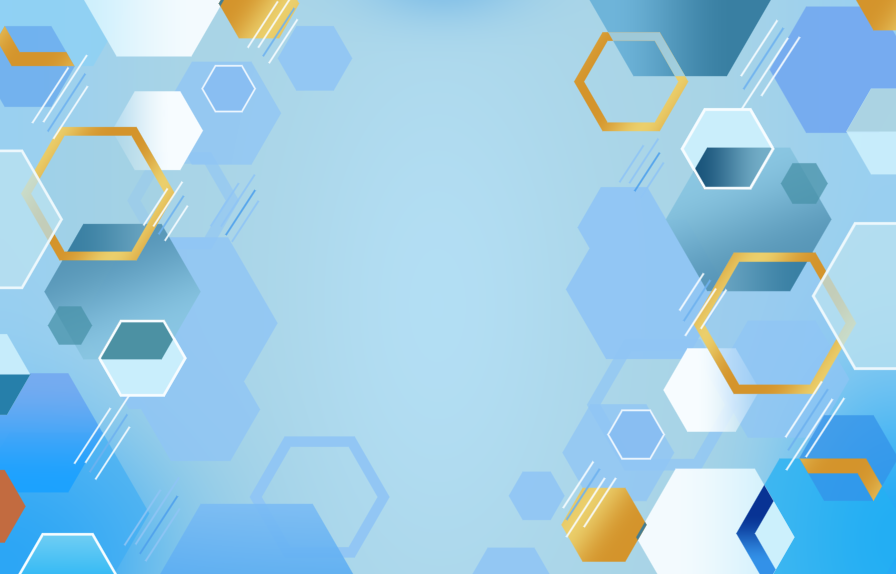
Write a Shadertoy shader that draws this background.

```glsl
// Layered translucent hexagons, gold rings and slanted strokes framing a pale blue centre.

const vec3 WHITE = vec3(.97, .99, 1.);
const vec3 PALE = vec3(.56, .77, .96);
const vec3 AZURE = vec3(.2, .57, .91);
const vec3 TEAL = vec3(.2, .48, .62);
const vec3 ICE = vec3(.8, .94, .99);

vec3 col; // running colour, painted back to front

float hash(float n) { return fract(sin(n * 127.1) * 43758.5453); }

// Signed distance to a hexagon with flat top and bottom
float hex(vec2 p, float x, float y, float radius) {
    p = abs(p - vec2(x, y));
    return max(p.y, dot(p, vec2(.866, .5))) - .866 * radius;
}

// Band lying just inside an edge
float band(float d, float width) { return abs(d + .5 * width) - .5 * width; }

void paint(float d, vec3 tint, float alpha) {
    float aa = 4. / iResolution.y;
    col = mix(col, tint, alpha * (1. - smoothstep(-aa, aa, d)));
}

vec3 gold(vec2 p) {
    float shine = .5 + .5 * sin(5. * p.x - 3.5 * p.y);
    return mix(vec3(.83, .58, .17), vec3(.92, .81, .42), shine * shine);
}

float glow(vec2 p, float x, float y, vec2 size) {
    p = (p - vec2(x, y)) / size;
    return exp(-dot(p, p));
}

// Four parallel slanted lines of uneven length
void strokes(vec2 p, float x, float y, float size, vec3 tint) {
    p -= vec2(x, y);
    vec2 q = vec2(dot(p, vec2(.545, .838)), dot(p, vec2(.838, -.545)));
    for (int i = 0; i < 4; i++) {
        float k = float(i), r = hash(k + 3.);
        vec2 d = abs(q - vec2((r - .5) * .4 * size, (k - 1.5) * .075));
        float line = max(d.x - size * (.28 + .2 * r), d.y - .008);
        paint(line, i == 2 ? mix(tint, AZURE, .7) : tint, .9);
    }
}

void backdrop(vec2 p) {
    col = mix(vec3(.66, .83, .9), vec3(.7, .87, .955), glow(p, 3.75, 2.3, vec2(1.3, 2.6)));
    col = mix(col, vec3(.59, .81, .95), .8 * smoothstep(2., 3.8, abs(p.x - 3.8)));
    col = mix(col, vec3(.42, .7, .9), .7 * glow(p, 3.8, 5.1, vec2(.7, .35)));
    col = mix(col, vec3(.1, .62, .96), glow(p, 0., .1, vec2(1.4, 1.1)));
    col = mix(col, vec3(.12, .66, .96), glow(p, 7.7, .3, vec2(.9, 1.3)));
}

// Faint shapes behind the clusters
void backShapes(vec2 p) {
    paint(hex(p, 1.9, 3.95, .51), PALE, .75);
    paint(hex(p, 2.7, 4.42, .32), PALE, .85);
    paint(min(hex(p, 1.53, 2.15, .85), hex(p, 1.72, 1.41, .51)), PALE, .8);
    paint(band(hex(p, 1.57, 3.2, .48), .1), PALE, .6);
    paint(min(hex(p, 5.54, 2.44, .69), hex(p, 5.35, 2.97, .4)), PALE, .9);
    paint(hex(p, 5.3, 1.04, .48), PALE, .75);
    paint(band(hex(p, 5.68, 1.45, .65), .1), PALE, .7);
    paint(hex(p, 6.7, 1.67, .58), PALE, .7);
    paint(min(hex(p, 4.6, .67, .24), hex(p, 4.38, -.12, .4)), PALE, .85);
    paint(band(hex(p, 2.74, .66, .6), .09), PALE, .9);
    paint(hex(p, 2.2, -.23, .96), mix(vec3(.36, .68, .95), PALE, p.y), .9);
    paint(hex(p, .48, .52, .8), vec3(.22, .67, .96), .6);
    strokes(p, 2.07, 3.18, .7, PALE);
    strokes(p, 1.38, .52, .9, PALE);
    strokes(p, 5.55, 3.52, .6, PALE);
}

// One cluster; far is 1 on the right side and 0 on the left
void cluster(vec2 p, float far) {
    // Corner hexagons with a gold bracket
    float corner = hex(p, .45, 4.96, .7), block = hex(p, .24, 4.35, .4);
    paint(corner, mix(vec3(.55, .82, .96), vec3(.14, .69, .95), far), .75);
    paint(block, mix(vec3(.4, .66, .93), AZURE, far), .75);
    paint(max(band(corner, .12), block), gold(p), 1.);

    // White sheet overlapping a gold hexagon
    float sheet = hex(p, 1.32, 4.99, .64), nugget = hex(p, 2.22, 4.89, .345);
    paint(sheet, mix(ICE, WHITE, smoothstep(.5, 1.7, p.x)), .95);
    paint(nugget, gold(p), 1.);
    paint(max(sheet, nugget), TEAL, .9);
    paint(max(sheet, corner), ICE, far);
    vec3 navy = mix(vec3(.03, .2, .58), AZURE, smoothstep(4.8, 5.2, p.y));
    paint(max(band(corner, .13), sheet), navy, far);

    // Blue, two-tone and metal hexagons at the edge
    float deep = (1. - far) * (1. - smoothstep(.75, 1.7, p.y));
    paint(hex(p, .29, 1.21, .59), mix(vec3(.45, .66, .94), vec3(.1, .63, 1.), deep), .92);
    float duo = hex(p, -.14, 1.71, .4);
    paint(duo, ICE, .9);
    paint(max(duo, p.y - 1.71), mix(vec3(.08, .45, .63), vec3(.66, .82, .88), far), .9);
    paint(hex(p, -.14, .58, .36), mix(vec3(.76, .42, .25), gold(p), far), 1.);

    // White and dark hexagons under a gold ring
    float ring = hex(p, .84, 3.26, .66), dark = hex(p, 1.05, 2.42, .67);
    paint(hex(p, 1.35, 3.8, .39), WHITE, smoothstep(.75, 1.5, p.x));
    float shade = smoothstep(1.5, 2.5, p.y - .4 * p.x);
    paint(dark, mix(vec3(.53, .77, .88), vec3(.32, .57, .7), shade), .92);
    paint(ring, mix(vec3(.64, .82, .88), PALE, far), .45);
    paint(max(dark, ring), mix(TEAL, vec3(.42, .65, .76), smoothstep(.6, 1.4, p.x)), .9);
    paint(band(ring, .075), gold(p), 1.);
    paint(hex(p, .6, 2.13, .19), vec3(.28, .57, .66), .75);

    // Outlined small hexagons
    float badge = hex(p, 1.22, 1.85, .38), gem = hex(p, 1.96, 4.16, .235);
    paint(badge, ICE, .95);
    vec3 steel = mix(vec3(.45, .68, .78), vec3(.1, .33, .48), smoothstep(.9, 1.5, p.x));
    paint(max(badge, dark), mix(vec3(.3, .57, .64), steel, far), 1.);
    paint(band(badge, .022), WHITE, 1.);
    paint(gem, vec3(.53, .74, .95), .9);
    paint(band(gem, .015), WHITE, .9);

    // Glass hexagon at the border
    float glass = hex(p, -.15, 3.04, .69);
    paint(glass, vec3(.74, .89, .94), .72);
    paint(band(glass, .022), WHITE, .85);

    strokes(p, .59, 4.14, .9, WHITE);
    strokes(p, 1.47, 3.15, .6, WHITE);
    strokes(p, .95, 1.22, .9, WHITE);
    strokes(p, 2.4, 4.73, .75, WHITE);
}

void mainImage(out vec4 fragColor, in vec2 fragCoord) {
    vec2 p = fragCoord / iResolution.xy * vec2(7.68, 4.92);
    backdrop(p);
    backShapes(p);

    // Dark slab at the top, crossed by a gold ring
    float slab = hex(p, 5.83, 4.96, .8), loop = band(hex(p, 5.41, 4.22, .49), .075);
    paint(slab, mix(vec3(.42, .7, .85), TEAL, smoothstep(5.2, 6.3, p.x)), .95);
    paint(loop, gold(p), 1.);
    paint(max(loop, slab), vec3(.6, .81, .92), .9);

    // The right cluster is the left one turned half round and enlarged
    cluster(p, 0.);
    cluster((vec2(7.53, 5.605) - p) / 1.06, 1.);

    // Outlined hexagon at the lower left
    float foot = hex(p, .58, -.03, .44);
    paint(foot, mix(vec3(.22, .74, .96), vec3(.58, .86, .95), p.y * 2.), .9);
    paint(band(foot, .022), WHITE, 1.);
    fragColor = vec4(col, 1.);
}
```
